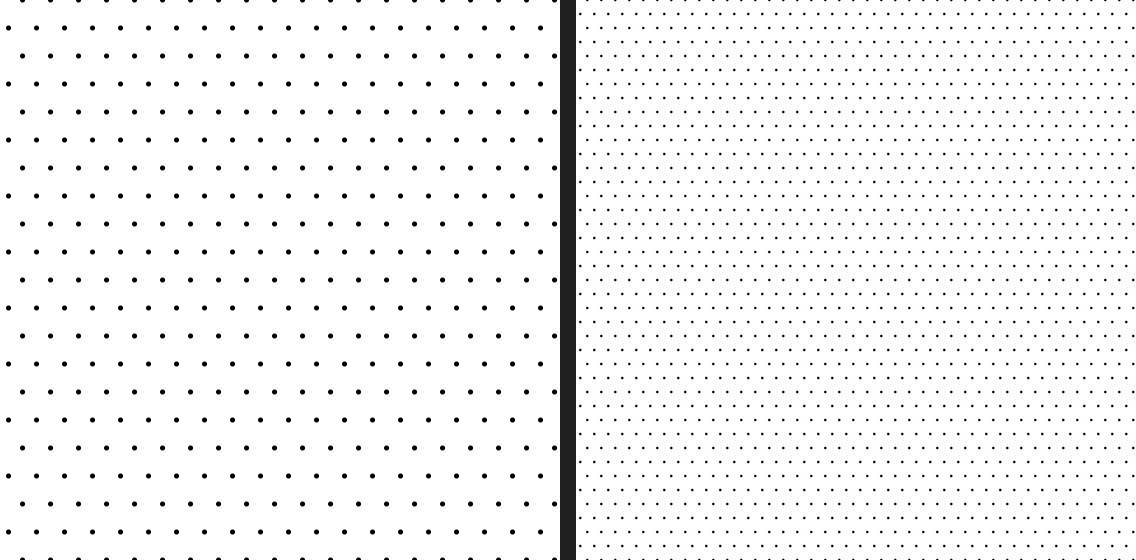
Left, the tile; right, the same tile 2 across and 2 down.
This pattern is drawn by a Shadertoy shader. Its source:

```glsl
// Offset from the nearest dot centre; alternate rows shift by half a step
vec2 staggeredCell(vec2 p) {
    float row = round(p.y);
    float shift = 0.305 + 0.5 * (1.0 - mod(row, 2.0));
    return vec2(fract(p.x - shift + 0.5) - 0.5, p.y - row);
}

void mainImage(out vec4 fragColor, in vec2 fragCoord) {
    // 20 columns by 20 rows, in units of one step
    vec2 p = 20.0 * fragCoord / iResolution.xy;
    float pixel = 20.0 / iResolution.y;

    // Round dot with a one pixel soft edge
    float dotDistance = length(staggeredCell(p)) - 0.09;
    float ink = clamp(0.5 - dotDistance / pixel, 0.0, 1.0);

    vec3 paper = vec3(1.0);
    vec3 black = vec3(0.005);
    fragColor = vec4(mix(paper, black, ink), 1.0);
}
```
